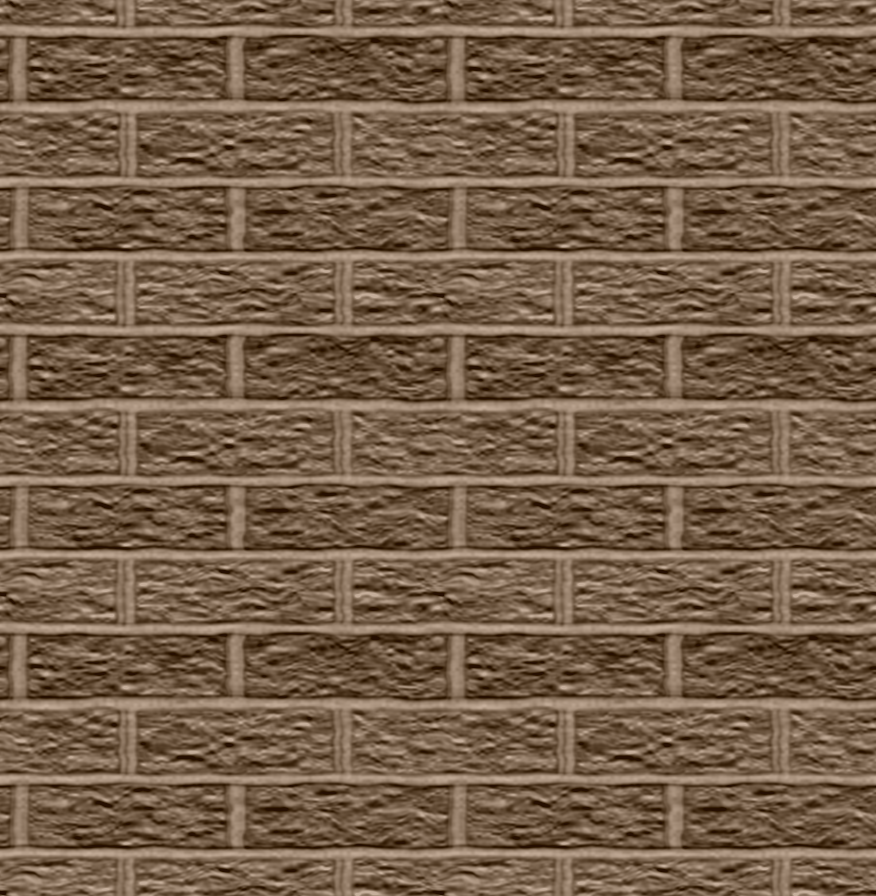
This texture is drawn by a WebGL 1 fragment shader. Its source:

```glsl
precision highp float;
uniform vec2 u_resolution;

const vec2 TILES = vec2(2.0, 3.0);          // whole tiles across and down
const vec2 BRICKS = vec2(2.0, 4.0);         // bricks and rows in each tile
const float BRICK_ASPECT = 2.93;            // brick pitch over row pitch
const float ROW_SHIFT = 0.578;
const vec2 JOINT_SHIFT = vec2(0.08, 0.577); // even rows, odd rows
const float JOINT_JITTER = 0.028;
const float EDGE_WOBBLE = 0.045;
const float BED_SWAY = 0.05;
const vec2 MORTAR_HALF = vec2(0.108, 0.058); // joint, bed, in row heights
const float CORNER = 0.08;
const float EDGE_SOFT = 0.03;
const vec2 RIDGE_FREQ = vec2(27.0, 46.0);   // ridges per tile
const vec2 OCTAVE_STEP = vec2(1.8, 1.5);
const vec2 LIGHT_STEP = vec2(0.0008, 0.0085);
const float RELIEF = 2.0;
const vec3 DARK = vec3(0.27, 0.18, 0.09);
const vec3 LIGHT = vec3(0.69, 0.60, 0.52);

float hash(vec2 p) {
  vec3 q = fract(p.xyx * 0.1031);
  q += dot(q, q.yzx + 33.33);
  return fract((q.x + q.y) * q.z);
}

// Value noise over the unit tile; freq is whole so that it wraps.
float noise(vec2 p, vec2 freq) {
  p *= freq;
  vec2 i = floor(p);
  vec2 f = p - i;
  f = f * f * (3.0 - 2.0 * f);
  vec2 a = mod(i, freq);
  vec2 b = mod(i + 1.0, freq);
  return mix(mix(hash(a), hash(vec2(b.x, a.y)), f.x),
             mix(hash(vec2(a.x, b.y)), hash(b), f.x), f.y);
}

float ridgeHeight(vec2 p) {
  float sum = 0.0;
  float amp = 0.54;
  vec2 freq = RIDGE_FREQ;
  for (int i = 0; i < 3; i++) {
    sum += amp * noise(p, freq);
    amp *= 0.55;
    freq = floor(freq * OCTAVE_STEP);
  }
  return sum;
}

float line(float x, float width) {
  return exp(-x * x / (width * width));
}

void main() {
  vec2 tile = gl_FragCoord.xy / u_resolution * TILES;
  vec2 wobble = vec2(noise(tile, vec2(23.0, 31.0)),
                     noise(tile, vec2(17.0, 24.0))) - 0.5;
  float sway = noise(tile, vec2(4.0, 4.0)) - 0.5;

  // Signed distances to the nearest bed and joint, in row heights
  float rowPos = tile.y * BRICKS.y - ROW_SHIFT + wobble.y * EDGE_WOBBLE + sway * BED_SWAY;
  float row = mod(floor(rowPos), BRICKS.y);
  float oddRow = mod(row, 2.0);
  float bedId = floor(rowPos + 0.5);
  float oddBed = mod(bedId, 2.0);
  float bed = rowPos - bedId;

  float brickPos = tile.x * BRICKS.x - mix(JOINT_SHIFT.x, JOINT_SHIFT.y, oddRow);
  float jointId = floor(brickPos + 0.5);
  float jitter = (hash(vec2(mod(jointId, BRICKS.x), row) + 5.0) - 0.5) * JOINT_JITTER;
  float joint = (brickPos - jointId - jitter) * BRICK_ASPECT + wobble.x * EDGE_WOBBLE;
  float brick = mod(jointId - 1.0 + step(0.0, joint), BRICKS.x);

  // Depth inside a brick with rounded corners
  vec2 inset = abs(vec2(joint, bed)) - MORTAR_HALF;
  float depth = CORNER - length(max(CORNER - inset, 0.0));
  float mortar = 1.0 - smoothstep(-EDGE_SOFT, EDGE_SOFT, depth);
  float bedMask = 1.0 - smoothstep(-EDGE_SOFT, EDGE_SOFT, inset.y);

  // Rough brick face, lit from above
  vec2 bent = tile + (vec2(noise(tile, vec2(17.0, 21.0)),
                           noise(tile, vec2(19.0, 15.0))) - 0.5) * 0.018;
  float height = ridgeHeight(bent);
  float slope = height - ridgeHeight(bent + LIGHT_STEP);
  float grain = noise(tile, vec2(113.0, 83.0)) - 0.5;
  float rough = smoothstep(0.0, CORNER, depth);
  float face = mix(0.34, 0.45, oddRow)
             + (hash(vec2(brick, row) + 21.0) - 0.5) * 0.08
             + (noise(tile, vec2(5.0, 6.0)) - 0.5) * 0.16;
  face += (slope * RELIEF + (height - 0.49) * 0.6 + grain * 0.14) * mix(0.35, 1.0, rough);

  // Smoother mortar with a soft groove along each upright joint
  float worn = noise(tile, vec2(19.0, 16.0));
  float grooveAt = mix(-0.085, -0.02, oddRow);
  float jointTone = 0.75 + grain * 0.2 + slope * 0.35 + (worn - 0.5) * 0.12
                  - 0.26 * line(joint - grooveAt, 0.03)
                  + 0.10 * line(joint - grooveAt - 0.08, 0.045);
  float bedTone = 0.78 + grain * 0.2 + slope * 0.35 + (worn - 0.5) * 0.16
                + 0.24 * line(bed - mix(-0.01, 0.01, oddBed), 0.036);
  float tone = mix(face, mix(jointTone, bedTone, bedMask), mortar);

  // Broken shadows along the beds and the sides of joints
  float shade = 0.5 + worn;
  tone -= shade * mix(0.48, 0.25, oddBed) * line(bed - 0.088, 0.026);
  tone -= shade * mix(0.08, 0.40, oddBed) * line(bed + 0.085, 0.024);
  float sideShade = 0.18 * line(joint + MORTAR_HALF.x + 0.02, 0.035)
                  + 0.10 * line(joint - MORTAR_HALF.x - 0.03, 0.04);
  tone -= shade * sideShade * (1.0 - bedMask);

  gl_FragColor = vec4(mix(DARK, LIGHT, clamp(tone, -0.3, 1.2)), 1.0);
}
```
